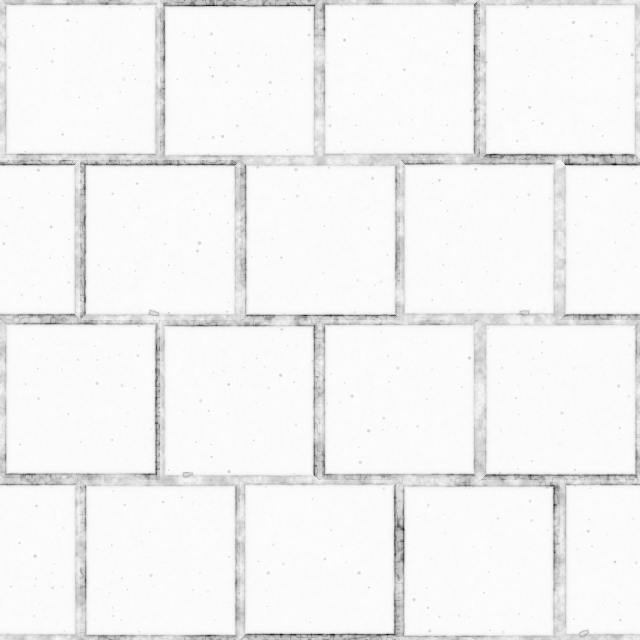
This texture is drawn by a Shadertoy shader. Its source:

```glsl
// Pale square tiles in a running bond, four across and four down, with grey mortar.
// Each tile is a box distance, slightly shifted; wrapped value noise stains the joints,
// darkens stretches of the tile rims and scatters faint specks and a few chips.

const float REPEATS = 4.0;        // tiles across and down
const float TILE_HALF = 0.466;    // half a tile's side, in cells
const float JITTER = 0.007;       // largest shift of a tile, in cells
const float WOBBLE = 0.005;       // unevenness of the rims, in cells
const float RIM_WIDTH = 0.005;    // falloff of the dark rim line, in cells
const float RIM_LIGHT = 0.10;     // rim darkness where clean
const float RIM_DARK = 0.58;      // rim darkness where dirty
const float SPECK_CELLS = 44.0;   // speck grid across the canvas
const float SPECK_CHANCE = 0.28;
const float CHIP_CHANCE = 0.32;   // share of tiles with a chip on the rim
const vec2 CHIP_SIZE = vec2(0.028, 0.010);
const vec3 TILE_COLOR = vec3(0.987);
const vec3 MORTAR_COLOR = vec3(0.945);
const vec3 CHIP_COLOR = vec3(0.88);

float hash(vec2 p) {
    vec3 q = fract(p.xyx * vec3(0.1031, 0.1030, 0.0973));
    q += dot(q, q.yzx + 33.33);
    return fract((q.x + q.y) * q.z);
}

vec2 hash2(vec2 p) {
    return vec2(hash(p + 11.3), hash(p + 47.9));
}

// Value noise that wraps after a whole number of lattice cells.
float noise(vec2 uv, float period) {
    vec2 p = uv * period;
    vec2 i = floor(p);
    vec2 f = fract(p);
    f = f * f * (3.0 - 2.0 * f);
    vec2 a = mod(i, period);
    vec2 b = mod(i + 1.0, period);
    float low = mix(hash(a + period), hash(vec2(b.x, a.y) + period), f.x);
    float high = mix(hash(vec2(a.x, b.y) + period), hash(b + period), f.x);
    return mix(low, high, f.y);
}

float fbm(vec2 uv, float period) {
    return 0.5 * noise(uv, period) + 0.3 * noise(uv, period * 2.0)
         + 0.2 * noise(uv, period * 4.0);
}

float boxDistance(vec2 p, vec2 halfSize) {
    vec2 q = abs(p) - halfSize;
    return max(q.x, q.y);
}

// Faint round specks, at most one per grid cell.
float specks(vec2 uv, float pixel) {
    vec2 p = uv * SPECK_CELLS;
    vec2 id = mod(floor(p), SPECK_CELLS);
    float present = step(hash(id + 5.0), SPECK_CHANCE);
    float size = hash(id + 71.0);
    float radius = mix(0.03, 0.10, size * size * size);
    float blur = pixel * SPECK_CELLS;
    float d = length(fract(p) - mix(vec2(0.2), vec2(0.8), hash2(id)));
    return present * mix(0.03, 0.16, hash(id + 29.0))
         * (1.0 - smoothstep(radius - 0.5 * blur, radius + blur, d));
}

void mainImage(out vec4 fragColor, in vec2 fragCoord) {
    vec2 uv = fragCoord / iResolution.xy;
    float pixel = 1.0 / iResolution.y;
    float aa = pixel * REPEATS;

    // Running bond: every other row moves by half a tile.
    vec2 grid = uv * REPEATS;
    grid.x += 0.5 * mod(floor(grid.y) + 1.0, 2.0);
    vec2 id = mod(floor(grid), REPEATS);
    vec2 p = fract(grid) - 0.5 - JITTER * (2.0 * hash2(id) - 1.0);

    // Distance to the tile's rim, and which of its sides is nearest.
    vec2 q = abs(p) - TILE_HALF;
    float d = max(q.x, q.y) + WOBBLE * (fbm(uv, 90.0) - 0.5);
    float side = q.x > q.y ? step(0.0, p.x) : 2.0 + step(0.0, p.y);

    // Dirt differs by side and along each joint.
    float sideTone = hash(id + 17.0 * side + 3.0);
    float dirt = smoothstep(0.35, 0.78, 0.5 * sideTone + 0.5 * fbm(uv, 22.0));
    float grain = noise(uv, 256.0);

    // Mortar: cloudy stains, curling cracks and dark pits.
    float stain = max(fbm(uv, 56.0) - 0.33, 0.0);
    float curl = 1.0 - smoothstep(0.0, 0.14, abs(noise(uv, 120.0) - 0.5));
    float pits = smoothstep(0.62, 0.9, noise(uv, 180.0));
    float shade = 0.32 * stain + 0.05 * (grain - 0.5) + 0.03 * curl;
    shade += dirt * (0.09 + 0.12 * curl + 0.20 * pits);
    vec3 mortar = MORTAR_COLOR - shade;

    // Tile face: fine grain, specks and a soft shade towards the rim.
    float face = 0.012 * (grain - 0.5) + 0.006 * fbm(uv, 12.0) + specks(uv, pixel);
    face += 0.05 * exp(min(d, 0.0) / 0.010);
    vec3 color = mix(TILE_COLOR - face, mortar, smoothstep(-aa, aa, d));

    // Broken dark line just outside the rim.
    float rim = exp(-abs(d - 0.004) / RIM_WIDTH);
    color -= rim * mix(RIM_LIGHT, RIM_DARK, dirt) * mix(0.55, 1.1, noise(uv, 150.0));

    // Small tilted chip on the lower rim of some tiles.
    float tilt = 0.8 * (hash(id + 61.0) - 0.5);
    vec2 c = p - vec2(0.8 * (hash(id + 83.0) - 0.5), -TILE_HALF + 0.006);
    c = mat2(cos(tilt), -sin(tilt), sin(tilt), cos(tilt)) * c;
    float chip = boxDistance(c, CHIP_SIZE) + 0.012 * (noise(uv, 100.0) - 0.5);
    float chipped = step(hash(id + 37.0), CHIP_CHANCE);
    color = mix(color, CHIP_COLOR + 0.08 * (grain - 0.5),
                0.8 * chipped * (1.0 - smoothstep(-aa, aa, chip)));
    color -= 0.22 * chipped * exp(-abs(chip) / 0.004);

    fragColor = vec4(clamp(color, 0.0, 1.0), 1.0);
}
```
